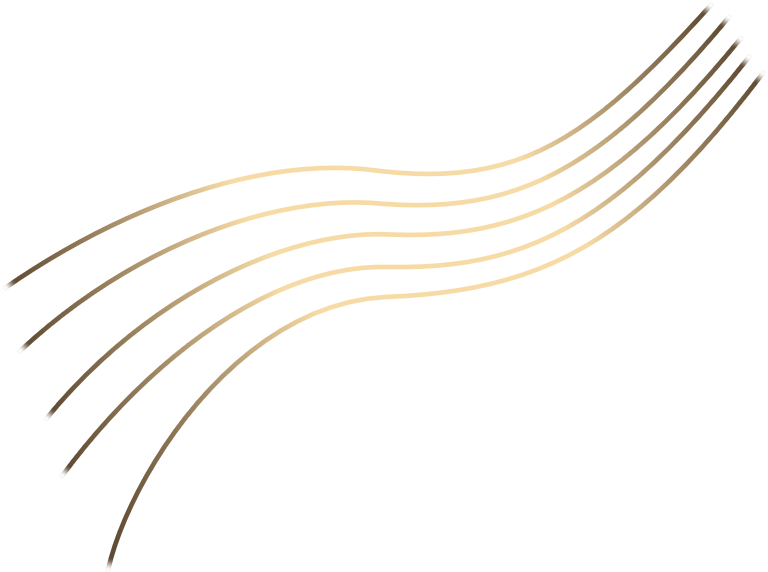
Write a Shadertoy shader that draws this background.

```glsl
const float GRID_WIDTH = 768.0;   // design units across the canvas, y runs down
const float HALF_WIDTH = 2.35;    // half the thickness of a strand
const float TIP_FADE = 13.0;      // length over which a tip dissolves
const float LEFT_RAMP = 0.32;     // share of the span going from dark to gold
const float RIGHT_RAMP = 0.27;
const int STRANDS = 5;
const int STEPS = 24;             // straight pieces per cubic

const vec3 PAPER = vec3(1.0);
const vec3 GOLD = vec3(0.97, 0.86, 0.65);
const vec3 BRONZE = vec3(0.36, 0.28, 0.19);

// Control points of the two joined cubics of each strand, top to bottom
const vec2 START[STRANDS] = vec2[](vec2(5, 288), vec2(20, 351), vec2(46, 419), vec2(62, 476), vec2(108, 570));
const vec2 RISE[STRANDS] = vec2[](vec2(120, 208), vec2(130, 248), vec2(148, 294), vec2(150, 357), vec2(128, 480));
const vec2 CREST[STRANDS] = vec2[](vec2(262, 154), vec2(275, 192), vec2(290, 229), vec2(275, 263), vec2(235, 305));
const vec2 JOIN[STRANDS] = vec2[](vec2(380, 171), vec2(385, 204), vec2(390, 234.5), vec2(390, 267), vec2(385, 297));
const vec2 DIP[STRANDS] = vec2[](vec2(520, 187), vec2(515, 213), vec2(520, 240), vec2(520, 269), vec2(540, 291));
const vec2 CLIMB[STRANDS] = vec2[](vec2(590, 139), vec2(600, 172), vec2(612, 196), vec2(612, 230), vec2(632, 246));
const vec2 FINISH[STRANDS] = vec2[](vec2(711, 5), vec2(729, 17), vec2(741, 38), vec2(749, 57), vec2(763, 73));

vec2 cubic(vec2 a, vec2 b, vec2 c, vec2 d, float t) {
    float s = 1.0 - t;
    return s * s * s * a + 3.0 * s * s * t * b + 3.0 * s * t * t * c + t * t * t * d;
}

float segmentDistance(vec2 p, vec2 a, vec2 b) {
    vec2 ab = b - a;
    float h = clamp(dot(p - a, ab) / dot(ab, ab), 0.0, 1.0);
    return length(p - a - ab * h);
}

float cubicDistance(vec2 p, vec2 a, vec2 b, vec2 c, vec2 d) {
    float nearest = 1e5;
    vec2 previous = a;
    for (int i = 1; i <= STEPS; i++) {
        vec2 next = cubic(a, b, c, d, float(i) / float(STEPS));
        nearest = min(nearest, segmentDistance(p, previous, next));
        previous = next;
    }
    return nearest;
}

void mainImage(out vec4 fragColor, in vec2 fragCoord) {
    float pixel = GRID_WIDTH / iResolution.x;
    vec2 p = vec2(fragCoord.x, iResolution.y - fragCoord.y) * pixel;
    vec3 color = PAPER;

    for (int i = 0; i < STRANDS; i++) {
        float d = min(cubicDistance(p, START[i], RISE[i], CREST[i], JOIN[i]),
                      cubicDistance(p, JOIN[i], DIP[i], CLIMB[i], FINISH[i]));
        float cover = clamp((HALF_WIDTH - d) / pixel + 0.5, 0.0, 1.0);

        // Dark ends, gold middle
        float along = (p.x - START[i].x) / (FINISH[i].x - START[i].x);
        float shine = clamp(min(along / LEFT_RAMP, (1.0 - along) / RIGHT_RAMP), 0.0, 1.0);

        // Dissolving tips
        float tip = min(distance(p, START[i]), distance(p, FINISH[i]));
        cover *= smoothstep(0.0, TIP_FADE, tip);

        color = mix(color, mix(BRONZE, GOLD, shine), cover);
    }
    fragColor = vec4(color, 1.0);
}
```
